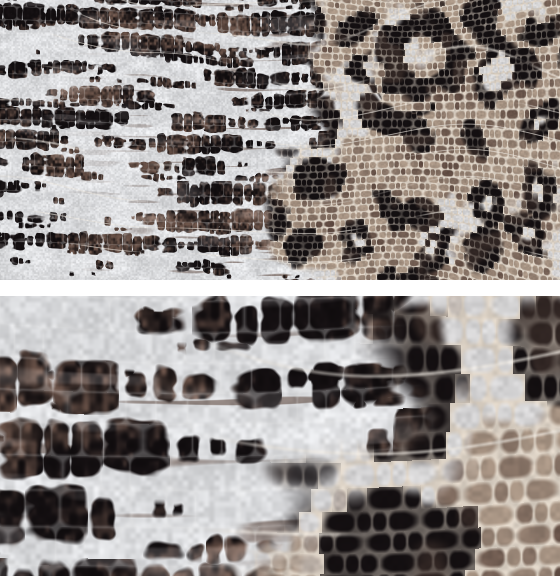
Top, the full canvas; bottom, a detail of the centre.
Write a WebGL 2 fragment shader that draws this texture.

```glsl
#version 300 es
precision highp float;
// Printed reptile leather: on the left, rows of dark blocky scales on pale grey;
// on the right, tan beaded scales with black blotches, rosettes and pale patches.
// Jittered brick grids give the scales, noise bends the rows and breaks the edges.
uniform vec2 u_resolution;
out vec4 fragColor;

const vec3 BLACK = vec3(0.075, 0.058, 0.065);
const vec3 BROWN = vec3(0.36, 0.28, 0.245);
const vec3 TAN = vec3(0.66, 0.585, 0.52);
const vec3 CREAM = vec3(0.85, 0.81, 0.76);
const vec3 PALE = vec3(0.86, 0.865, 0.875);

float hash(vec2 p) {
  return fract(sin(dot(p, vec2(127.1, 311.7))) * 43758.5453);
}

float noise(vec2 p) {
  vec2 i = floor(p), f = fract(p);
  f = f * f * (3.0 - 2.0 * f);
  return mix(mix(hash(i), hash(i + vec2(1, 0)), f.x),
             mix(hash(i + vec2(0, 1)), hash(i + vec2(1, 1)), f.x), f.y);
}

float fbm(vec2 p) {
  float sum = 0.0, amp = 0.5;
  for (int i = 0; i < 4; i++) {
    sum += amp * noise(p);
    p = p * 2.03 + 17.7;
    amp *= 0.5;
  }
  return sum / 0.9375;
}

float roundBox(vec2 p, vec2 halfSize, float r) {
  vec2 q = abs(p) - halfSize + r;
  return length(max(q, 0.0)) + min(max(q.x, q.y), 0.0) - r;
}

float fill(float d, float soft) {
  return 1.0 - smoothstep(-soft, soft, d);
}

// Uneven brick grid: xy = offset from the cell centre, zw = cell id
vec4 brick(vec2 p, vec2 size) {
  vec2 g = p / size;
  float row = floor(g.y);
  g.x += 7.0 * hash(vec2(row, 3.0)) + 0.32 * sin(g.x * 1.7 + row * 2.4);
  vec2 id = vec2(floor(g.x), row);
  return vec4((g - id - 0.5) * size, id);
}

// Rows of dark blocks that swell into runs and shrink into dots
float blockRows(vec2 p, vec2 size, float threshold, float seed) {
  vec4 c = brick(p + seed, size);
  float run = noise(vec2(c.z * 0.27, c.w * 17.3 + seed)) + 0.22 * (hash(c.zw) - 0.5);
  float grow = smoothstep(threshold, threshold + 0.36, run);
  vec2 halfSize = size * mix(vec2(0.3, 0.13), vec2(0.49, 0.42), grow);
  c.y += size.y * 0.16 * (hash(c.zw + 5.0) - 0.5);
  float d = roundBox(c.xy, halfSize, min(halfSize.x, halfSize.y) * 0.65);
  d += 0.009 * (noise(p * vec2(55.0, 90.0)) - 0.5);
  return run > threshold ? d : 0.05;
}

// Scattered blotches, some hollow: x = distance to black, y = distance to pale core
vec2 blotches(vec2 p, float spacing) {
  vec2 cell = floor(p / spacing), best = vec2(1.0);
  for (int j = -1; j <= 1; j++)
    for (int i = -1; i <= 1; i++) {
      vec2 id = cell + vec2(i, j);
      vec2 jitter = vec2(hash(id), hash(id + 31.0)) - 0.5;
      vec2 q = p - (id + 0.5 + 0.75 * jitter) * spacing;
      float a = 3.1416 * hash(id + 9.0);
      q = mat2(cos(a), -sin(a), sin(a), cos(a)) * q;
      float r = spacing * mix(0.2, 0.42, hash(id + 4.0));
      float d = length(q * vec2(0.85, 1.3)) - r;
      bool hollow = hash(id + 13.0) > 0.68;
      best = min(best, vec2(hollow ? abs(d) - 0.024 : d, hollow ? d + 0.02 : 1.0));
    }
  return best;
}

vec3 stripedSide(vec2 p, float soft) {
  vec2 q = p;
  q.y += 0.05 * (noise(p * vec2(2.2, 2.5)) - 0.5) + 0.012 * sin(p.y * 11.0);
  float d = blockRows(q, vec2(0.049, 0.088), 0.31, 0.0);
  d = min(d, blockRows(q, vec2(0.031, 0.044), 0.66, 2.3));
  float streak = smoothstep(0.76, 0.9, noise(vec2(q.x * 6.0, q.y * 75.0)));
  float grain = noise(p * vec2(130.0, 90.0));
  float warm = smoothstep(0.42, 0.78, fbm(p * vec2(4.0, 9.0)) + 0.16 * p.x + 0.25 * (grain - 0.5));
  vec3 dark = mix(BLACK, BROWN, warm) * (0.8 + 0.4 * grain);
  dark += 0.14 * smoothstep(0.6, 0.85, noise(q * vec2(9.0, 45.0)));
  vec3 col = PALE * (0.94 + 0.11 * noise(p * vec2(14.0, 30.0)));
  col = mix(col, BROWN, 0.6 * streak * smoothstep(0.1, 0.9, p.x));
  col = mix(col, dark, fill(d, soft));
  // faint raised outlines of the large scales
  vec2 size = vec2(0.052, 0.043);
  float seam = 1.0 - fill(roundBox(brick(q, size).xy, size * 0.48, 0.012), soft);
  return mix(col, vec3(0.94), 0.27 * seam);
}

vec3 beadedSide(vec2 p, float soft) {
  vec2 q = p;
  q.y += 0.14 * (noise(p * vec2(2.0, 2.6) + 8.0) - 0.5) + 0.16 * (p.x - 1.0) * (0.6 - p.y);
  vec2 size = vec2(0.027, 0.024);
  vec4 c = brick(q, size);
  float bead = fill(roundBox(c.xy, size * 0.43, 0.009), soft);
  // pigment follows the beads, so sample it near their centres
  vec2 s = p - 0.7 * c.xy;
  s += 0.05 * (vec2(noise(s * 16.0), noise(s * 16.0 + 40.0)) - 0.5);
  vec2 spot = blotches(s, 0.205);
  float ringDist = length((s - vec2(1.51, 0.8)) * vec2(0.95, 1.05));
  spot = max(spot, 0.2 - ringDist);
  spot.x = min(spot.x, abs(ringDist - 0.118) - 0.043);
  spot.y = min(spot.y, ringDist - 0.025);
  float black = fill(spot.x, 0.006);
  float pale = max(fill(spot.y, 0.012), smoothstep(0.6, 0.68, fbm(s * 7.0 + 3.0) + 0.1 * (1.3 - p.x)));
  float tone = 0.6 * hash(c.zw) + 0.55 * fbm(p * 6.0);
  vec3 skin = mix(BROWN, TAN, smoothstep(0.1, 0.75, tone));
  skin = mix(skin, PALE, 0.9 * pale);
  vec3 ink = mix(BLACK, BROWN, 0.4 * smoothstep(0.5, 0.8, noise(p * 22.0)));
  float seamOnInk = 0.15 + 0.45 * noise(p * 34.0);
  vec3 seam = mix(CREAM, mix(ink, CREAM, seamOnInk), black);
  return mix(seam, mix(skin, ink, black), bead);
}

void main() {
  vec2 p = gl_FragCoord.xy / u_resolution.y;
  float soft = max(0.003, 0.75 / u_resolution.y);
  float side = smoothstep(-0.05, 0.05, p.x - 1.06 + 0.55 * (fbm(p * vec2(4.0, 7.0)) - 0.5));
  vec3 col = mix(stripedSide(p, soft), beadedSide(p, soft), side);
  // long wavering creases catching the light
  float crease = abs(fract(p.y * 8.0 + 2.2 * noise(p * vec2(1.8, 3.0))) - 0.5);
  float broken = smoothstep(0.35, 0.7, noise(p * vec2(5.0, 12.0)));
  col = mix(col, vec3(0.92, 0.9, 0.87), 0.6 * broken * fill(crease - 0.02, 8.0 * soft));
  col *= 0.93 + 0.14 * noise(p * 160.0);
  fragColor = vec4(clamp(col, 0.0, 1.0), 1.0);
}
```
